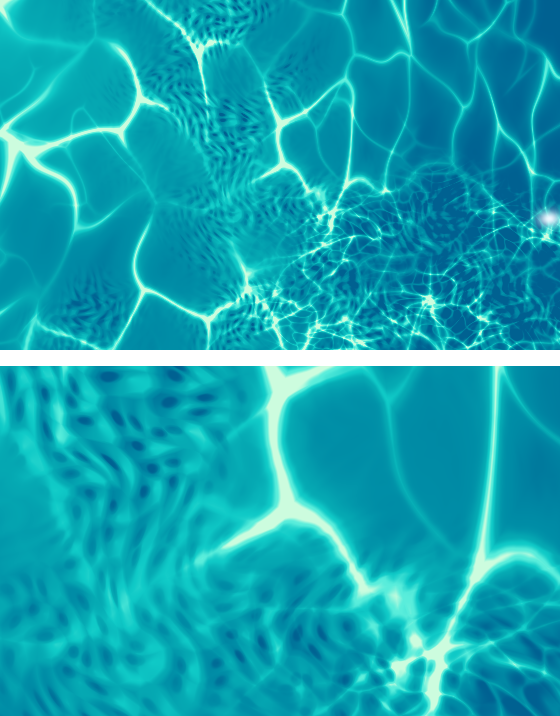
Top, the full canvas; bottom, a detail of the centre.
This texture is drawn by a Shadertoy shader. Its source:

```glsl
vec2 hash2(vec2 c) {
    return fract(sin(vec2(dot(c, vec2(127.1, 311.7)), dot(c, vec2(269.5, 183.3)))) * 43758.5);
}

// Distances to the three nearest scattered points
vec3 cells(vec2 p) {
    vec2 home = floor(p);
    vec3 near = vec3(9.0);
    for (int y = -1; y <= 1; y++)
    for (int x = -1; x <= 1; x++) {
        vec2 cell = home + vec2(x, y);
        float d = distance(p, cell + 0.1 + 0.8 * hash2(cell));
        if (d < near.x) near = vec3(d, near.xy);
        else if (d < near.y) near = vec3(near.x, d, near.y);
        else near.z = min(near.z, d);
    }
    return near;
}

// Layered sines bend the plane like a moving surface
vec2 sway(vec2 p, float amount) {
    float freq = 5.0;
    for (int i = 1; i <= 4; i++) {
        p += amount / freq * sin(freq * p.yx + float(i) * vec2(1.7, 2.9));
        p = mat2(0.8, 0.6, -0.6, 0.8) * p;
        freq *= 1.8;
    }
    return p;
}

// Slow variation from -1 to 1
float drift(vec2 p) {
    return 0.5 * (sin(p.x + 1.6 * sin(p.y * 0.8)) + sin(p.y * 1.3 - 1.4 * sin(p.x * 0.7 + 1.0)));
}

// Bright filaments along the cell borders: x is the line, y its halo
vec2 caustic(vec2 p, float width) {
    vec3 d = cells(p);
    float border = d.y - d.x;
    float knot = exp(-(d.z - d.x) / 0.14);
    float line = exp(-pow(border / (width * (1.0 + knot)), 1.4));
    return vec2(line * (0.8 + 0.4 * knot), exp(-border / 0.24));
}

vec3 waterColor(float light) {
    vec3 color = mix(vec3(0.0, 0.38, 0.57), vec3(0.0, 0.55, 0.65), smoothstep(-0.08, 0.22, light));
    color = mix(color, vec3(0.02, 0.66, 0.70), smoothstep(0.2, 0.42, light));
    color = mix(color, vec3(0.06, 0.79, 0.78), smoothstep(0.4, 0.58, light));
    color = mix(color, vec3(0.35, 0.93, 0.86), smoothstep(0.56, 0.78, light));
    return mix(color, vec3(0.80, 0.99, 0.87), smoothstep(0.78, 1.0, light));
}

void mainImage(out vec4 fragColor, in vec2 fragCoord) {
    vec2 p = fragCoord / iResolution.y;
    float right = smoothstep(0.6, 1.4, p.x);

    // Choppy corner and the rippled band that leads into it
    float chop = smoothstep(0.65, 0.95, p.x + 0.08 * drift(p * 9.0))
               * smoothstep(0.55, 0.33, p.y + 0.07 * drift(p * 11.0 + 3.0));
    float bandX = (p.x - 0.78 + 0.2 * p.y + 0.05 * drift(p * 8.0)) / 0.2;
    float band = exp(-bandX * bandX);

    // Depth of the water
    float light = mix(0.2, -0.07, right) + 0.13 * band;
    light += 0.16 * smoothstep(0.5, 1.0, p.y) * smoothstep(0.7, 0.0, p.x);
    light += 0.09 * drift(p * 6.0 + 2.0);

    // Large net, tighter towards the right and faded in places
    vec2 wide = sway(vec2(p.x + 0.3 * p.x * p.x, p.y), 0.32);
    vec2 net = caustic(wide * 3.4, 0.055);
    float strength = smoothstep(-0.6, 0.5, drift(p * 9.0 + 5.0));
    light += net.x * mix(0.08, 0.68, strength) * (1.0 - 0.4 * chop);
    light += net.y * 0.27 * (0.6 + 0.4 * strength);

    // Thin secondary threads
    vec2 thread = caustic(sway(p * 1.5 + 4.0, 0.35) * 3.9, 0.055);
    float threadShare = smoothstep(-0.2, 0.7, drift(p * 9.0 + 1.0)) * (0.3 + 0.7 * right);
    light += threadShare * (0.5 * thread.x + 0.13 * thread.y);

    // Silky streaks
    vec2 slant = mat2(0.8, -0.6, 0.6, 0.8) * sway(p, 0.12);
    light += 0.09 * (cells(slant * vec2(4.0, 12.0)).x - 0.45);

    // Broken foam-like filaments around dark pools
    vec2 foam = caustic(sway(p * vec2(2.2, 2.8) + 7.0, 0.4) * 4.2, 0.1);
    vec2 fine = caustic(sway(p * vec2(3.2, 4.2) + 2.0, 0.45) * 7.0, 0.15);
    float patches = smoothstep(-0.5, 0.5, drift(p * 15.0));
    light += chop * (0.5 * foam.x * (0.3 + 0.7 * patches)
           + 0.36 * fine.x * (0.2 + 0.8 * patches) + 0.22 * foam.y - 0.12);

    // Small embossed ripples and dark pits
    vec2 bump = sway(p * 3.0, 0.4) * vec2(13.0, 10.0);
    float pit = cells(bump).x;
    float emboss = pit - cells(bump + vec2(0.32, -0.26)).x;
    float ripple = max(band, chop);
    ripple = max(ripple, smoothstep(0.24, 0.05, distance(p, vec2(0.26, 0.03))));
    float broken = smoothstep(-0.5, 0.4, drift(p * 17.0 + 4.0));
    light += ripple * (0.1 + 0.5 * broken) * emboss;
    light -= 0.2 * band * broken * smoothstep(0.28, 0.12, pit);

    vec3 color = waterColor(light);

    // Sun glare at the edge
    float glare = length((p - vec2(1.57, 0.375)) * vec2(1.0, 1.4));
    color = mix(color, vec3(0.93, 0.97, 1.0), exp(-pow(glare / 0.032, 2.0)));
    fragColor = vec4(color, 1.0);
}
```
